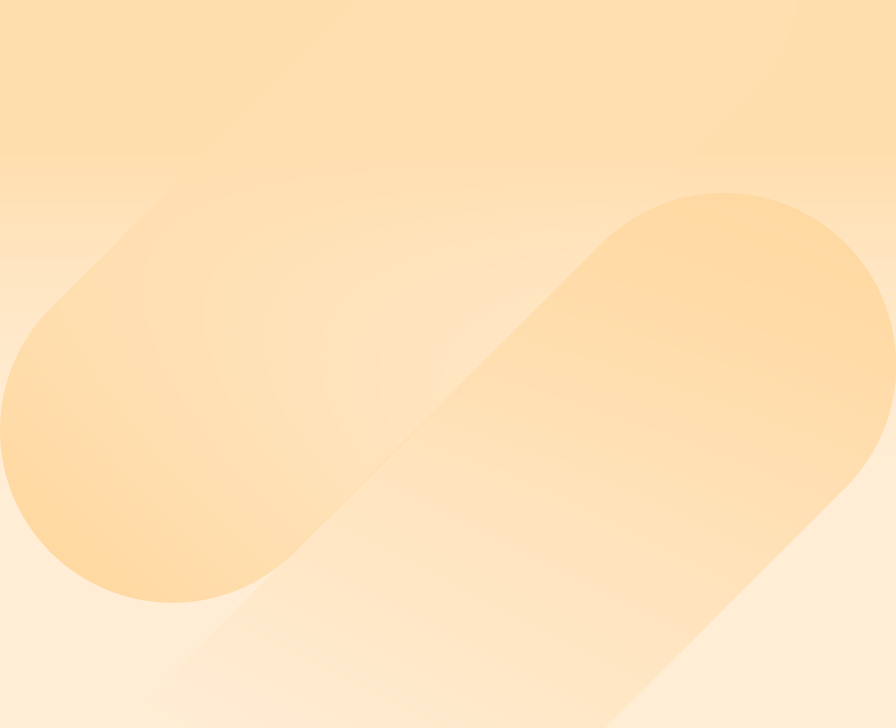
Write a Shadertoy shader that draws this background.

```glsl
// Two soft amber capsules on a diagonal over a warm cream gradient.

// Colours
const vec3 SAND  = vec3(1.0, 0.871, 0.682);
const vec3 CREAM = vec3(1.0, 0.930, 0.838);
const vec3 AMBER = vec3(1.0, 0.851, 0.635);
const vec3 PEACH = vec3(1.0, 0.886, 0.725);

// Layout, in units of the canvas height
const float RADIUS = 0.237;
const vec2 BACK_START  = vec2(0.237, 0.409);
const vec2 BACK_END    = vec2(0.861, 1.033);
const vec2 FRONT_START = vec2(0.094, -0.402);
const vec2 FRONT_END   = vec2(0.994, 0.498);

// Gradients: direction, and where each begins and ends along it
const vec2 SKY_RANGE   = vec2(0.79, 0.31);
const float SKY_EASE   = 1.6;
const vec2 BACK_DIR    = vec2(0.7071, 0.7071);
const vec2 BACK_RANGE  = vec2(1.108, 0.242);
const float BACK_MIN_OPACITY = 0.15;
const vec2 FRONT_DIR   = vec2(0.45, 0.89);
const vec2 FRONT_RANGE = vec2(0.089, 1.124);

// Linear position of x between the two ends of a range, clamped to 0..1
float ramp(vec2 range, float x) {
    return clamp((x - range.x) / (range.y - range.x), 0.0, 1.0);
}

float capsuleDistance(vec2 p, vec2 a, vec2 b) {
    vec2 axis = b - a;
    float along = clamp(dot(p - a, axis) / dot(axis, axis), 0.0, 1.0);
    return length(p - a - axis * along) - RADIUS;
}

// Antialiased coverage over one pixel
float coverage(float dist) {
    return clamp(0.5 - dist * iResolution.y, 0.0, 1.0);
}

void mainImage(out vec4 fragColor, in vec2 fragCoord) {
    vec2 p = fragCoord / iResolution.y;

    // Backdrop: flat sand above, easing into cream below
    float sky = 1.0 - pow(1.0 - ramp(SKY_RANGE, p.y), SKY_EASE);
    vec3 color = mix(SAND, CREAM, sky);

    // Back capsule: amber at its lower end, fading to a thin peach veil
    float backFade = ramp(BACK_RANGE, dot(p, BACK_DIR));
    float backOpacity = mix(BACK_MIN_OPACITY, 1.0, backFade);
    float backMask = coverage(capsuleDistance(p, BACK_START, BACK_END));
    color = mix(color, mix(PEACH, AMBER, backFade), backMask * backOpacity);

    // Front capsule: amber at its upper end, dissolving downward
    float frontFade = ramp(FRONT_RANGE, dot(p, FRONT_DIR));
    float frontMask = coverage(capsuleDistance(p, FRONT_START, FRONT_END));
    color = mix(color, AMBER, frontMask * frontFade);

    fragColor = vec4(color, 1.0);
}
```
